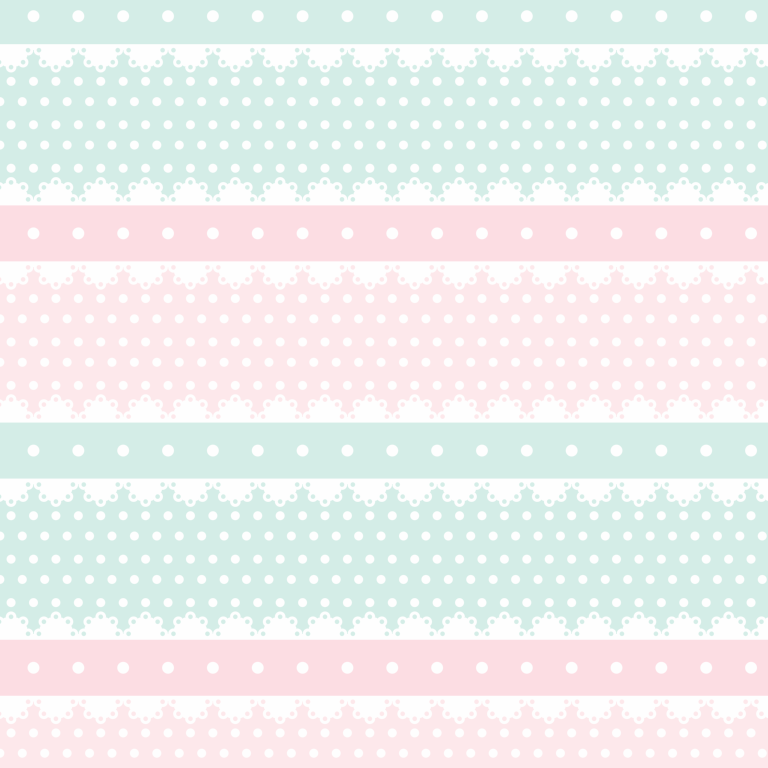
Reproduce this pattern procedurally as a WebGL 1 fragment shader.

```glsl
precision highp float;
// Pastel mint and pink polka-dot stripes, with dotted ribbons edged in scalloped lace.

uniform vec2 u_resolution;

const float COLUMNS = 17.125;  // ribbon dots across; one unit is their spacing
const float BAND = 4.843;      // distance between ribbon centres
const float ROW = BAND / 5.0;  // distance between paired rows of small dots

float coverage(float dist) {
  float soft = 0.75 * COLUMNS / u_resolution.y;
  return 1.0 - smoothstep(-soft, soft, dist);
}

// Distance to the nearest dot of a grid with a dot at the origin.
float dotGrid(vec2 p, vec2 spacing, float radius) {
  vec2 cell = (fract(p / spacing + 0.5) - 0.5) * spacing;
  return length(cell) - radius;
}

// Half-round scallops with pierced picots; p.y is measured from the ribbon centre.
float lace(vec2 p) {
  vec2 q = vec2(abs(fract(p.x) - 0.5), p.y - 0.758);
  float step45 = radians(45.0);
  float angle = max(0.0, floor(atan(q.y, q.x) / step45 + 0.5) * step45);
  float toPicot = length(q - 0.379 * vec2(cos(angle), sin(angle)));

  float cloth = min(q.y, length(q) - 0.385);
  cloth = min(cloth, toPicot - 0.118);
  return max(cloth, 0.05 - toPicot);
}

void main() {
  vec2 p = vec2(gl_FragCoord.x, u_resolution.y - gl_FragCoord.y);
  p = p * COLUMNS / u_resolution.y - vec2(0.747, 0.361);

  float band = p.y / BAND;
  float below = fract(band) * BAND;             // depth under the upper ribbon
  float fromRibbon = min(below, BAND - below);  // distance to the nearest ribbon

  vec3 white = vec3(0.995);
  vec3 mint = vec3(0.83, 0.93, 0.905);
  vec3 ground = mix(mint, vec3(0.993, 0.91, 0.92), mod(floor(band), 2.0));
  vec3 ribbon = mix(mint, vec3(0.99, 0.865, 0.89), mod(floor(band + 0.5), 2.0));

  // Five staggered rows of small dots, slightly uneven in height
  vec2 spacing = vec2(0.5, ROW);
  float dots = min(dotGrid(vec2(p.x, below - 1.5 * ROW), spacing, 0.1),
                   dotGrid(vec2(p.x - 0.25, below - 1.967 * ROW), spacing, 0.1));
  dots = max(dots, abs(below - 2.5 * ROW) - 1.25 * ROW);
  vec3 color = mix(ground, white, coverage(dots));

  // Lace, then the ribbon with its single row of dots
  color = mix(color, white, coverage(lace(vec2(p.x, fromRibbon))));
  color = mix(color, ribbon, coverage(fromRibbon - 0.624));
  float ribbonDots = dotGrid(vec2(p.x, fromRibbon), vec2(1.0, BAND), 0.132);
  color = mix(color, white, coverage(ribbonDots));

  gl_FragColor = vec4(color, 1.0);
}
```
